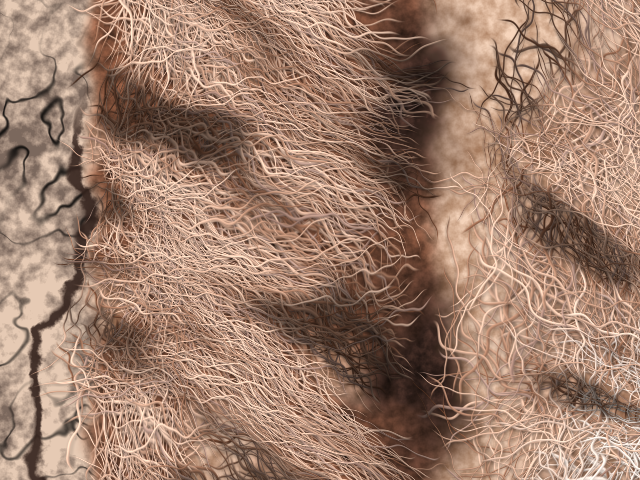
Write a WebGL 2 fragment shader that draws this texture.

```glsl
#version 300 es
precision highp float;
// Shaggy aerial roots over tree bark. Layers of short wavy strands are laid back
// to front on a noise-built ground; each strand lives in its own staggered cell,
// is kept or dropped by a regional density, and casts a shadow.

uniform vec2 u_resolution;
out vec4 fragColor;

const int LAYERS = 28;
const float LENGTH = 0.26;
const float ROW = 0.022;
const float WIDTH_MIN = 0.0009;
const float WIDTH_MAX = 0.0024;
const float SHADOW_REACH = 0.006;
const float SHADOW = 0.09;
const float FLOW_ANGLE = -0.5;
const float STEEP_ANGLE = 1.35;
const float ANGLE_SPREAD = 1.3;
const float EXPOSURE = 1.1;
const vec3 ROOT_DEEP = vec3(0.52, 0.32, 0.22);
const vec3 ROOT_LIGHT = vec3(1.0, 0.84, 0.74);
const vec3 ROOT_GREY = vec3(0.66, 0.53, 0.49);
const vec3 ROOT_WHITE = vec3(0.99, 0.93, 0.89);
const vec3 SOIL = vec3(0.46, 0.29, 0.21);
const vec3 HOLLOW = vec3(0.18, 0.12, 0.10);
const vec3 TAN_DARK = vec3(0.62, 0.46, 0.35);
const vec3 TAN_LIGHT = vec3(0.88, 0.76, 0.67);
const vec3 BARK_GREY = vec3(0.44, 0.37, 0.33);
const vec3 BARK_PALE = vec3(0.82, 0.72, 0.64);

vec3 hash3(float x, float y, float z) {
  uvec3 v = uvec3(ivec3(x, y, z)) * 1664525u + 1013904223u;
  v.x += v.y * v.z; v.y += v.z * v.x; v.z += v.x * v.y;
  v ^= v >> 16u;
  v.x += v.y * v.z; v.y += v.z * v.x; v.z += v.x * v.y;
  return vec3(v >> 8u) / 16777216.;
}

float corner(vec2 cell, vec2 offset) {
  float a = 6.2832 * hash3(cell.x, cell.y, 7.).x;
  return dot(vec2(cos(a), sin(a)), offset);
}

float noise(vec2 p) {
  vec2 i = floor(p), f = p - i, u = f * f * (3. - 2. * f), e = vec2(1, 0);
  return 1.4 * mix(mix(corner(i, f), corner(i + e, f - e), u.x),
    mix(corner(i + e.yx, f - e.yx), corner(i + 1., f - 1.), u.x), u.y);
}

float fbm(vec2 p) {
  float sum = 0., amp = 0.55;
  for (int i = 0; i < 4; i++, amp *= 0.55) {
    sum += amp * noise(p);
    p = mat2(1.6, 1.2, -1.2, 1.6) * p + 5.3;
  }
  return sum;
}

mat2 rotation(float a) { return mat2(cos(a), -sin(a), sin(a), cos(a)); }

float band(float x, float lo, float hi, float soft) {
  return smoothstep(lo - soft, lo + soft, x) * (1. - smoothstep(hi - soft, hi + soft, x));
}

// Dark cleft, open near the top and bottom and overgrown between.
float valley(vec2 p) {
  float x = (p.x - 0.84 - 0.03 * sin(p.y * 9.) - 0.02 * sin(p.y * 23.)) / 0.085;
  return exp(-x * x) * (0.62 + 0.38 * cos((p.y - 0.78) * 10.8));
}

// Bare tan bark: upper right, low in the middle, and spots between locks.
float bare(vec2 p) {
  float upper = band(p.x, 0.92, 1.2, 0.05) * smoothstep(0.68, 0.86, p.y);
  float lower = band(p.x, 0.38, 0.55, 0.05) * (1. - smoothstep(0.1, 0.22, p.y));
  float spots = sin(p.x * 13. + 2. * sin(p.y * 5.)) * sin(p.y * 11. + 3. * p.x);
  return max(max(upper, 0.85 * lower), 0.6 * smoothstep(0.5, 0.9, spots));
}

float density(vec2 c, bool steep) {
  float right = smoothstep(0.93, 1.2, c.x);
  float ragged = c.x + 0.045 * sin(c.y * 24. + c.x * 12.);
  float keep = steep ? max(band(c.x, 0.2, 0.38, 0.04), 0.75 * right)
    : band(ragged, 0.27, 0.79, 0.05) + 0.3 * right;
  return keep * (1. - 0.75 * valley(c)) * (1. - 0.8 * bare(c));
}

vec3 ground(vec2 p) {
  float coarse = fbm(p * 5.), fine = fbm(p * 34. + 9.), edge = p.x + 0.06 * coarse;
  vec3 col = mix(TAN_DARK, TAN_LIGHT, clamp(0.55 + 0.8 * coarse + 0.9 * fine, 0., 1.));
  float shade = max(band(edge, 0.19, 0.9, 0.04), 0.35 * smoothstep(1., 1.2, edge));
  col = mix(col, SOIL * (1. + 0.7 * fine), shade * (1. - bare(p)));
  // Cracked grey bark along the left side.
  vec3 bark = mix(BARK_GREY, BARK_PALE, clamp(0.55 + 1.3 * coarse + 1.2 * fine, 0., 1.));
  float ridge = abs(noise(p * vec2(9, 8) + 1.1 * coarse + 3.));
  float crack = 1. - smoothstep(0., 0.06 + 0.12 * abs(coarse), ridge);
  bark *= 1. - crack * clamp(0.45 + 0.9 * noise(p * 6. + 17.), 0.1, 0.8);
  col = mix(col, bark, 1. - smoothstep(0.17, 0.21, edge));
  // Deep gap between bark and roots.
  float gap = abs(edge - mix(0.09, 0.17, smoothstep(0.26, 0.42, p.y)) + 0.015 * fine);
  float width = 0.013 + 0.02 * abs(noise(p * 7. + 2.));
  float depth = (1. - smoothstep(0.3 * width, width, gap)) * (1. - smoothstep(0.68, 0.85, p.y));
  col = mix(col, HOLLOW, 0.9 * depth);
  float cleft = valley(p + 0.09 * coarse) * (1.15 + 0.5 * fine);
  return mix(col, HOLLOW * (1. + 1.2 * fine), clamp(cleft, 0., 1.));
}

void layStrands(inout vec3 col, vec2 p, float layer, float lock, float pixel) {
  bool steep = mod(layer, 3.) == 1.;
  float turn = (hash3(layer, 3., 5.).x - 0.5) * ANGLE_SPREAD;
  mat2 rot = rotation((steep ? STEEP_ANGLE : FLOW_ANGLE) + turn);
  vec2 q = rot * p;
  float dim = (1. - 0.45 * valley(p)) * (1. - 0.5 * smoothstep(0.05, 0.55, -lock));
  for (float j = -2.; j <= 2.; j++) {
    float row = floor(q.y / ROW) + j, shift = hash3(row, layer, 11.).x;
    float along = q.x / LENGTH + shift, cell = floor(along);
    vec3 r = hash3(cell, row, layer + 40.), s = hash3(cell, row, layer + 90.);
    vec2 center = vec2((cell + 0.5 - shift) * LENGTH, (row + 0.5) * ROW) * rot;
    if (r.x > density(center, steep)) continue;
    // Wavy, bent centre line with its slope for an even thickness.
    float t = along - cell - 0.5, bend = 0.1 * (s.x - 0.5), freq = mix(8., 17., s.y);
    float a = t * freq + 6.28 * r.z, b = t * 33. + 6.28 * s.z;
    float y = (row + r.y) * ROW + 0.007 * sin(a) + 0.0018 * sin(b) + bend * t * t;
    float slope = (0.007 * freq * cos(a) + 0.06 * cos(b) + 2. * bend * t) / LENGTH;
    float side = (q.y - y) * inversesqrt(1. + slope * slope);
    float ends = 1. - smoothstep(0.4, 0.5, abs(t));
    float w = mix(WIDTH_MIN, WIDTH_MAX, s.y * s.y) * (0.5 + 0.5 * ends);
    col *= 1. - SHADOW * ends * (1. - smoothstep(w, w + SHADOW_REACH, abs(side + 0.002)));
    float light = 0.38 * layer / float(LAYERS) + 0.8 * s.z + 0.5 * lock;
    vec3 tone = mix(ROOT_DEEP, ROOT_LIGHT, clamp(light, 0., 1.));
    tone = mix(tone, ROOT_GREY, 0.7 * step(0.86, r.z));
    float pale = smoothstep(1.08, 1.25, center.x) * (1. - smoothstep(0.15, 0.4, center.y));
    tone = mix(tone, ROOT_WHITE, pale * step(0.45, s.x));
    tone *= mix(0.78, 1.08, smoothstep(-w, w, side)) * dim;
    float blur = 0.7 * pixel;
    col = mix(col, tone, ends * (1. - smoothstep(w - blur, w + blur, abs(side))));
  }
}

void main() {
  float pixel = 1. / u_resolution.y;
  vec2 p = gl_FragCoord.xy * pixel;
  vec3 col = ground(p);
  // Shared warp gathers neighbouring strands into drifting locks.
  vec2 warp = vec2(noise(p * 2.6 + 4.), noise(p * 2.6 + 31.));
  vec2 flow = p + 0.08 * warp + 0.012 * noise(p * 9.);
  float lock = 1.2 * noise(rotation(FLOW_ANGLE) * flow * vec2(3, 9));
  for (int i = 0; i < LAYERS; i++) layStrands(col, flow, float(i), lock, pixel);
  fragColor = vec4(clamp(col * EXPOSURE, 0., 1.), 1);
}
```
